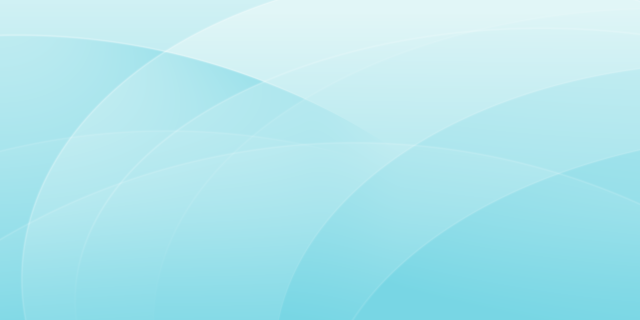
A WebGL 2 fragment shader for this background:

```glsl
#version 300 es
precision highp float;
// Soft aqua background of large overlapping translucent arcs with thin bright rims.

uniform vec2 u_resolution;
out vec4 outColor;

// Colour ramp, addressed by a tone from 0 (deep) to 1 (pale)
const vec3 DEEP = vec3(0.47, 0.84, 0.895);
const vec3 PALE = vec3(0.87, 0.96, 0.965);
const float TONE_BOTTOM = 0.07;
const float TONE_TOP = 0.87;

// Ellipses as (centre, radii), in canvas heights
const vec4 HILL       = vec4(0.052, -1.245, 2.135, 2.135);
const vec4 SWEEP      = vec4(1.427, 0.128, 1.359, 0.958);
const vec4 INNER      = vec4(1.693, 0.0625, 1.458, 0.849);
const vec4 OUTER      = vec4(2.083, 0.0, 1.602, 0.974);
const vec4 RIGHT_FOLD = vec4(2.286, -0.12, 1.427, 0.924);
const vec4 CORNER     = vec4(2.544, -0.354, 1.555, 0.945);
const vec4 LOW_LEFT   = vec4(0.521, -1.578, 2.169, 2.169);
const vec4 LOW_MID    = vec4(1.107, -1.620, 2.174, 2.174);

const float RIM_WIDTH = 0.0032;
const float HILL_DECAY = 3.5;
const float FOLD_DECAY = 1.2;

// Approximate distance to an ellipse, positive inside
float depthInside(vec2 p, vec4 e) {
  vec2 q = (p - e.xy) / e.zw;
  float k = length(q);
  return k * (1.0 - k) / max(length(q / e.zw), 1e-4);
}

// Antialiased coverage of the inside
float cover(float depth) {
  float edge = 0.75 / u_resolution.y;
  return smoothstep(-edge, edge, depth);
}

// Thin highlight that straddles the edge
float rim(float depth) {
  float width = max(RIM_WIDTH, 0.7 / u_resolution.y);
  return exp(-depth * depth / (width * width));
}

// Coverage that weakens away from the edge
float fadingCover(float depth, float decay) {
  return cover(depth) * exp(-decay * max(depth, 0.0));
}

void main() {
  vec2 p = gl_FragCoord.xy / u_resolution * vec2(2.0, 1.0);

  float hill = depthInside(p, HILL);
  float sweep = depthInside(p, SWEEP);
  float inner = depthInside(p, INNER);
  float outer = depthInside(p, OUTER);
  float fold = depthInside(p, RIGHT_FOLD);
  float corner = depthInside(p, CORNER);
  float lowLeft = depthInside(p, LOW_LEFT);
  float lowMid = depthInside(p, LOW_MID);

  // Vertical wash and the broad pale sweep
  float tone = mix(TONE_BOTTOM, TONE_TOP, p.y);
  tone += cover(sweep) * mix(0.10, 0.19, smoothstep(0.0, 0.4, p.y));

  // Dark hill, strongest near its crossing, veiled by the inner arcs
  float hillShade = mix(0.10, 0.50, smoothstep(0.0, 0.85, p.x));
  hillShade *= 1.0 - smoothstep(0.95, 1.27, p.x);
  hillShade *= (1.0 - 0.45 * cover(inner)) * (1.0 - 0.4 * cover(outer));
  tone -= hillShade * fadingCover(hill, HILL_DECAY);

  // Remaining translucent layers
  tone -= 0.02 * cover(inner) + 0.03 * fadingCover(outer, FOLD_DECAY);
  tone -= 0.14 * fadingCover(fold, FOLD_DECAY);
  tone -= 0.16 * fadingCover(corner, FOLD_DECAY);
  tone += 0.05 * fadingCover(lowLeft, 4.0) * (1.0 - smoothstep(0.7, 1.2, p.x));
  tone += 0.06 * fadingCover(lowMid, 3.0);

  // Bright rims
  float lowFade = smoothstep(0.0, 0.45, p.y);
  float glow = 0.28 * rim(hill) * (1.0 - smoothstep(0.75, 1.1, p.x));
  glow += 0.24 * rim(sweep) * mix(0.5, 1.0, lowFade);
  glow += 0.17 * rim(inner) * mix(0.15, 1.0, lowFade);
  glow += 0.08 * rim(outer) * mix(0.1, 1.0, lowFade);
  glow += 0.13 * rim(fold) * mix(0.3, 1.0, lowFade);
  glow += 0.11 * rim(corner);
  glow += 0.10 * rim(lowLeft) * (1.0 - smoothstep(0.7, 1.2, p.x));
  glow += 0.12 * rim(lowMid);

  vec3 color = mix(DEEP, PALE, clamp(tone, 0.0, 1.03));
  outColor = vec4(mix(color, vec3(1.0), glow), 1.0);
}
```
